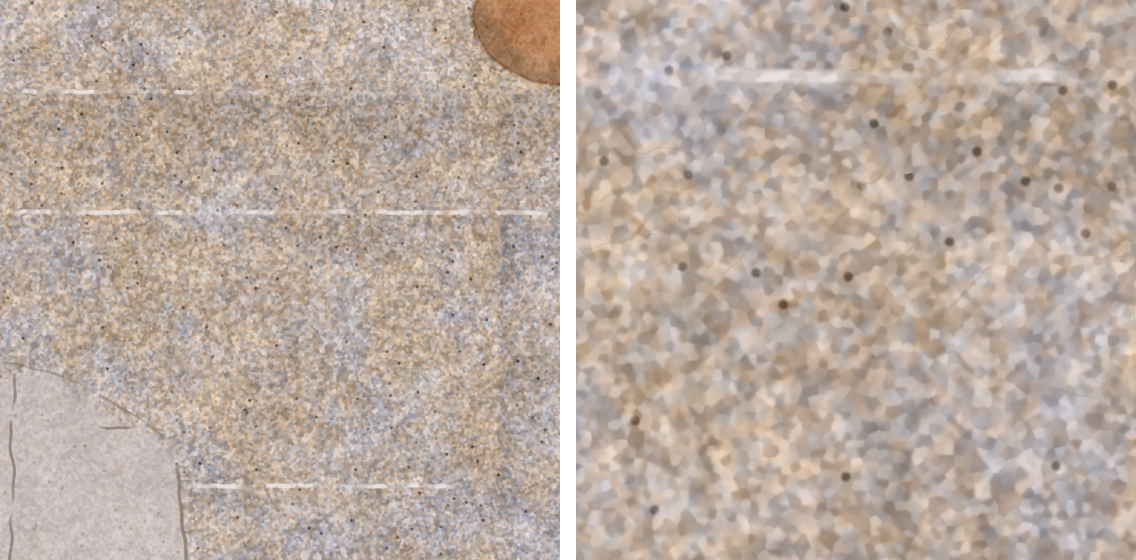
Left, the full canvas; right, a detail of the centre.
Write a Shadertoy shader that draws this texture.

```glsl
// Weathered stone wall: mottled tan and lilac blocks with chalky mortar seams,
// a cracked pale plaster patch and a rusty oval stain.
// Grain and mottling are smooth cellular noise; edges wander on layered sines.

vec3 hash3(vec2 p) {
    vec3 q = fract(p.xyx * vec3(0.1031, 0.1030, 0.0973));
    q += dot(q, q.yxz + 33.33);
    return fract((q.xxy + q.yzz) * q.zyx);
}

// x: blended cell value, y: distance to nearest point, z: value of nearest cell
vec3 cells(vec2 p) {
    vec2 base = floor(p);
    float sum = 0.0, total = 0.0, nearest = 9.0, id = 0.0;
    for (int j = -1; j <= 1; j++)
    for (int i = -1; i <= 1; i++) {
        vec2 cell = base + vec2(i, j);
        vec3 h = hash3(cell + 57.0);
        float d = length(cell + h.xy - p);
        float weight = exp(-6.0 * d * d);
        sum += h.z * weight;
        total += weight;
        if (d < nearest) { nearest = d; id = h.z; }
    }
    return vec3(sum / total, nearest, id);
}

float mottle(vec2 p) {
    float sum = 0.0, amp = 0.5;
    for (int i = 0; i < 4; i++) {
        sum += amp * (cells(p).x - 0.5);
        p = mat2(1.6, 1.2, -1.2, 1.6) * p + 7.3;
        amp *= 0.65;
    }
    return sum;
}

float wander(float t) {
    return sin(t * 31.0) * 0.5 + sin(t * 73.0 + 1.3) * 0.3 + sin(t * 167.0 + 4.0) * 0.2;
}

float window(float x, float a, float b, float soft) {
    return smoothstep(a - soft, a + soft, x) * (1.0 - smoothstep(b - soft, b + soft, x));
}

float stroke(float d, float width) {
    return 1.0 - smoothstep(width * 0.3, width, abs(d));
}

// Broken chalk line at a given height
float seam(vec2 p, float y, float x0, float x1) {
    float gaps = smoothstep(0.28, 0.62, cells(vec2(p.x * 32.0, y * 90.0)).x);
    float chips = 0.45 + 0.9 * cells(p * 130.0 + y * 50.0).x;
    float d = p.y - y - 0.0022 * wander(p.x + y);
    return stroke(d, 0.0058) * (0.2 + 0.8 * gaps) * chips * window(p.x, x0, x1, 0.01);
}

void mainImage(out vec4 fragColor, in vec2 fragCoord) {
    vec2 p = fragCoord / iResolution.xy;
    float blotch = mottle(p * 9.0);
    float shade = mottle(p * 14.0 + 31.0);
    float fine = cells(p * 195.0).x - 0.5;
    float medium = cells(p * 95.0 + 13.0).x - 0.5;
    float tint = cells(p * 125.0 + 41.0).x - 0.5;

    // Stone, warm to lilac
    float upper = smoothstep(0.825, 0.845, p.y);
    float rightBlock = smoothstep(0.886, 0.896, p.x) * (1.0 - upper);
    float warmth = 0.5 + 2.0 * blotch + 0.12 * upper - 0.3 * rightBlock;
    warmth += 0.2 * window(p.y, 0.64, 0.86, 0.05) + 0.25 * window(p.x, 0.84, 0.89, 0.02) * (1.0 - upper);
    vec3 color = mix(vec3(0.715, 0.682, 0.688), vec3(0.732, 0.655, 0.582), clamp(warmth, 0.0, 1.0));
    color += 0.13 * shade + 0.03 * upper;
    color -= 0.05 * rightBlock * (1.0 - smoothstep(0.89, 0.98, p.x));
    color -= 0.035 * window(p.y, 0.73, 0.832, 0.03) + 0.02 * window(p.y, 0.55, 0.617, 0.02);

    // Pale smear
    vec2 smear = mat2(0.8, -0.6, 0.6, 0.8) * (p - vec2(0.765, 0.325));
    float smearEdge = length(smear / vec2(0.045, 0.022)) + 0.8 * blotch;
    color = mix(color, vec3(0.76, 0.74, 0.73), 0.75 * (1.0 - smoothstep(0.75, 1.1, smearEdge)));

    // Plaster patch
    float rim = 0.352 - 0.1 * p.x - 1.2 * p.x * p.x + 0.004 * wander(p.x * 0.7);
    float side = 0.318 + 0.12 * max(0.12 - p.y, 0.0) + 0.004 * wander(p.y * 0.7);
    float inside = 1.0 - smoothstep(-0.004, 0.004, p.x - side);
    float slab = inside * (1.0 - smoothstep(0.302, 0.309, p.y)) * smoothstep(0.2, 0.25, p.x);
    float plaster = inside * (1.0 - smoothstep(-0.045, 0.002, p.y - rim + 0.05 * blotch));
    color = mix(color, vec3(0.76, 0.70, 0.655), 0.6 * slab);
    color = mix(color, vec3(0.79, 0.75, 0.74) + 0.06 * shade, 0.92 * plaster);

    // Rusty oval
    vec2 oval = (p - vec2(0.985, 0.948)) / vec2(0.143, 0.1);
    oval.y += 0.2 * oval.x;
    float radius = length(oval) + 0.02 * wander(atan(oval.y, oval.x) * 0.12);
    float stain = 1.0 - smoothstep(0.96, 1.02, radius);
    vec3 rust = mix(vec3(0.73, 0.52, 0.37), vec3(0.62, 0.47, 0.35), smoothstep(0.45, 1.0, radius + blotch));
    color = mix(color, rust + 0.16 * shade, stain);
    color -= 0.1 * stroke(radius - 0.99, 0.05);

    // Grain
    float calm = 1.0 - 0.6 * max(plaster, stain);
    color += calm * (0.22 * fine + 0.15 * medium + tint * vec3(0.07, 0.0, -0.08));

    // Pits and hairline cracks, densest near the top
    vec3 pit = cells(p * 48.0 + 5.0);
    float pits = (1.0 - smoothstep(0.06, 0.2, pit.y)) * smoothstep(0.88, 0.93, pit.z);
    float vein = stroke(cells(p * 27.0 + 3.0 * blotch).x - 0.5, 0.05);
    float veined = smoothstep(0.5, 0.7, cells(p * 15.0 + 21.0).x) * (0.25 + 0.75 * smoothstep(0.68, 0.88, p.y));
    color -= calm * (0.28 * pits + 0.2 * vein * veined * smoothstep(-0.2, 0.25, medium));

    // Plaster cracks
    float broken = smoothstep(0.25, 0.6, cells(p * 30.0 + 61.0).x);
    float crack = stroke(p.x - side, 0.005) * (1.0 - smoothstep(0.14, 0.18, p.y));
    crack += stroke(p.x - 0.016 - 0.035 * p.y - 0.008 * wander(p.y * 0.6), 0.004) * window(p.y, -1.0, 0.33, 0.01) * broken;
    crack += 0.6 * stroke(p.y - rim, 0.004) * window(p.x, -1.0, 0.3, 0.01) * broken;
    crack += stroke(p.y - 0.236 - 0.004 * wander(p.x), 0.004) * window(p.x, 0.17, 0.235, 0.01) * broken;
    color = mix(color, vec3(0.45, 0.38, 0.33), 0.6 * min(crack, 1.0));

    // Mortar seams
    float chalk = seam(p, 0.837, 0.04, 0.35) + 0.4 * seam(p, 0.833, 0.35, 0.83);
    chalk += seam(p, 0.621, 0.03, 0.97) + seam(p, 0.132, 0.34, 0.82);
    color = mix(color, vec3(0.91, 0.88, 0.87), min(chalk, 1.0));

    fragColor = vec4(clamp(color, 0.0, 1.0), 1.0);
}
```
